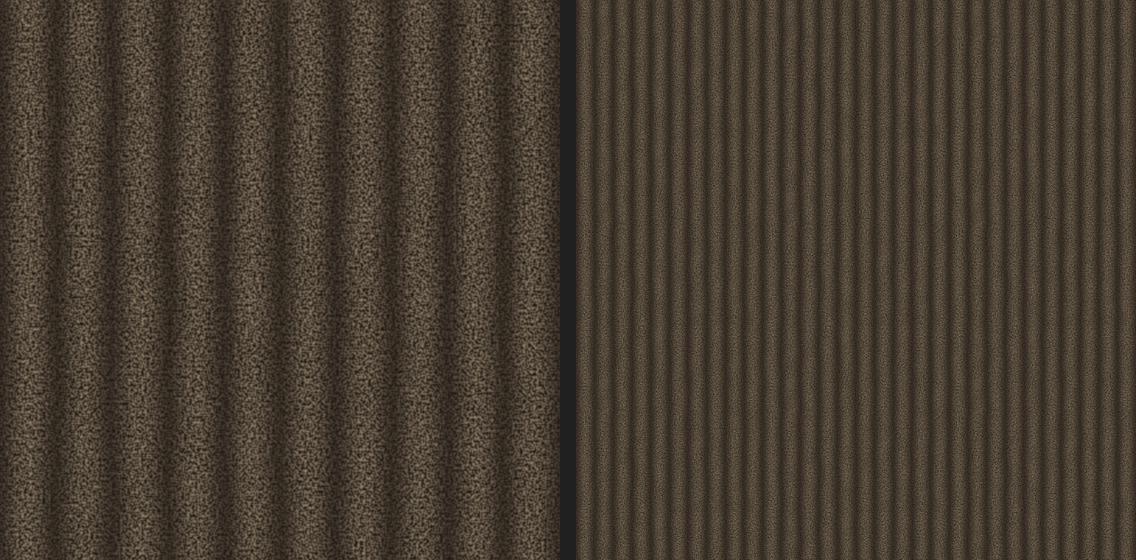
Left, the tile; right, the same tile 3 across and 3 down.
This texture is drawn by a three.js fragment shader. Its source:

```glsl
// Ribbed brown cloth: ten soft vertical ribs covered in fine speckled pile.
varying vec2 vUv;

const float TAU = 6.2831853;

const float RIBS = 10.0;            // ribs across the canvas
const float RIB_ROUNDNESS = 0.72;   // below 1 widens crests, narrows valleys
const float RIB_WOBBLE = 0.07;      // sideways drift, in rib widths
const float WOBBLE_CELLS = 8.0;

const float FINE_CELLS = 210.0;     // pile grain cells across the canvas
const float COARSE_CELLS = 120.0;
const float FINE_WEIGHT = 0.90;
const float COARSE_WEIGHT = 0.42;

const float WEAR_CELLS = 12.0;      // broad uneven patches
const float WEAR_AMOUNT = 0.07;

const float VALLEY_TONE = 0.17;     // position between the two pile colours
const float CREST_TONE = 0.50;
const float VALLEY_GRAIN = 0.32;    // speckle contrast
const float CREST_GRAIN = 0.88;

const vec3 DARK_PILE = vec3(0.130, 0.105, 0.080);
const vec3 LIGHT_PILE = vec3(0.550, 0.484, 0.398);

float hash(vec2 p) {
  vec3 q = fract(vec3(p.xyx) * 0.1031);
  q += dot(q, q.yzx + 33.33);
  return fract((q.x + q.y) * q.z);
}

// Dot product of a random unit gradient with the offset from its corner
float cornerSlope(vec2 corner, vec2 offset, float period, float seed) {
  float angle = TAU * hash(mod(corner, period) + seed);
  return dot(vec2(cos(angle), sin(angle)), offset);
}

// Gradient noise that wraps after a whole number of cells
float tiledNoise(vec2 uv, float period, float seed) {
  vec2 p = uv * period;
  vec2 cell = floor(p);
  vec2 f = p - cell;
  vec2 blend = f * f * f * (f * (f * 6.0 - 15.0) + 10.0);
  vec2 right = vec2(1.0, 0.0);
  vec2 up = vec2(0.0, 1.0);
  float a = cornerSlope(cell, f, period, seed);
  float b = cornerSlope(cell + right, f - right, period, seed);
  float c = cornerSlope(cell + up, f - up, period, seed);
  float d = cornerSlope(cell + 1.0, f - 1.0, period, seed);
  return mix(mix(a, b, blend.x), mix(c, d, blend.x), blend.y);
}

// Rib height: 0 in the valleys, 1 on the crests
float ribHeight(vec2 uv) {
  float drift = RIB_WOBBLE * tiledNoise(uv, WOBBLE_CELLS, 17.0);
  float wave = 0.5 - 0.5 * cos(TAU * (uv.x * RIBS + drift));
  return pow(max(wave, 0.0), RIB_ROUNDNESS);
}

// Two layers of speckle, centred on zero
float pileGrain(vec2 uv) {
  return FINE_WEIGHT * tiledNoise(uv, FINE_CELLS, 41.0)
       + COARSE_WEIGHT * tiledNoise(uv, COARSE_CELLS, 83.0);
}

void main() {
  float height = ribHeight(vUv);

  // Rib shading with slight uneven wear
  float tone = mix(VALLEY_TONE, CREST_TONE, height);
  tone += WEAR_AMOUNT * height * tiledNoise(vUv, WEAR_CELLS, 59.0);

  // Speckle is strongest on the lit crests
  tone += pileGrain(vUv) * mix(VALLEY_GRAIN, CREST_GRAIN, height);

  vec3 color = mix(DARK_PILE, LIGHT_PILE, clamp(tone, 0.0, 1.0));
  gl_FragColor = vec4(color, 1.0);
}
```
